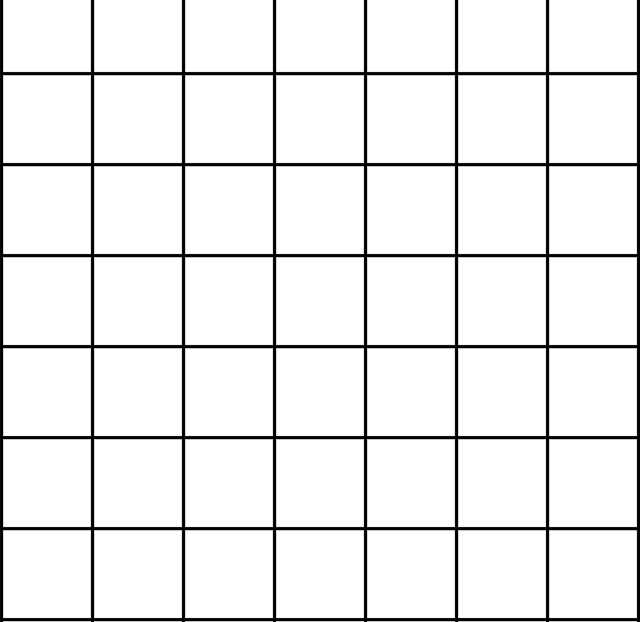
Write a WebGL 2 fragment shader that draws this pattern.

```glsl
#version 300 es
precision highp float;
// Square grid of thin black lines on white: seven columns across and
// just under seven rows, with the top row cut by the canvas edge.
// Each line is the distance to the nearest multiple of the pitch, softly edged.

uniform vec2 u_resolution;
out vec4 fragColor;

// Lengths are fractions of the canvas width.
const float PITCH = 0.14219;                    // spacing of the lines
const vec2 FIRST_LINE = vec2(0.0024, 0.0037);   // centres of left and bottom lines
const float LINE_WIDTH = 0.0050;
const float EDGE_SOFTNESS = 0.0023;
const vec3 PAPER_COLOR = vec3(1.0);
const vec3 LINE_COLOR = vec3(0.0);

// Distance on each axis to the nearest grid line.
vec2 gridDistance(vec2 p) {
    vec2 cell = (p - FIRST_LINE) / PITCH;
    return abs(fract(cell + 0.5) - 0.5) * PITCH;
}

// Line coverage on each axis, never sharper than one pixel.
vec2 lineCoverage(vec2 dist, float pixel) {
    float blur = max(EDGE_SOFTNESS, pixel);
    vec2 outside = dist - 0.5 * LINE_WIDTH;
    return 1.0 - smoothstep(-0.5 * blur, 0.5 * blur, outside);
}

void main() {
    float pixel = 1.0 / u_resolution.x;
    vec2 p = gl_FragCoord.xy * pixel;

    // Merge vertical and horizontal lines without darkening the crossings.
    vec2 coverage = lineCoverage(gridDistance(p), pixel);
    float ink = max(coverage.x, coverage.y);

    fragColor = vec4(mix(PAPER_COLOR, LINE_COLOR, ink), 1.0);
}
```
